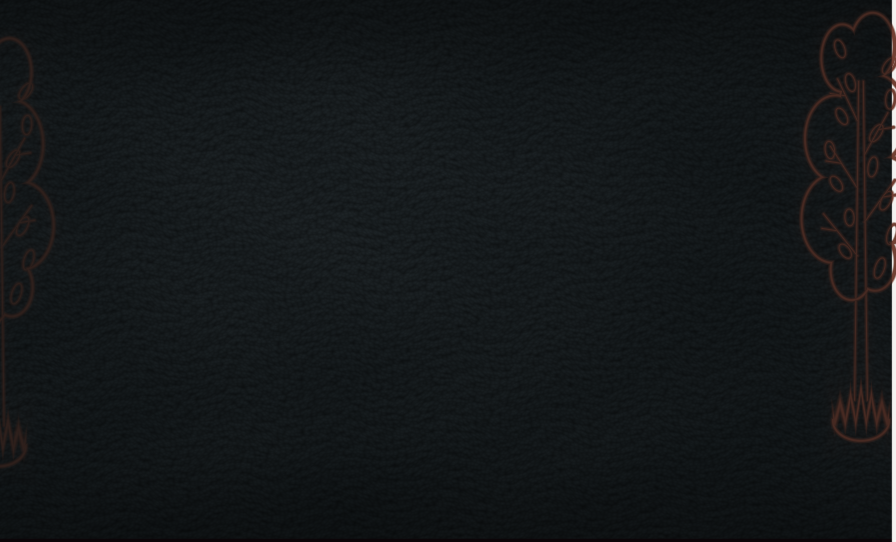
Write a Shadertoy shader that draws this background.

```glsl
vec2 hash2(vec2 p) {
    return fract(sin(vec2(dot(p, vec2(127.1, 311.7)), dot(p, vec2(269.5, 183.3)))) * 4375.85);
}

// Distance to the nearest scattered cell point
float cellular(vec2 p) {
    vec2 cell = floor(p), f = fract(p);
    float nearest = 2.0;
    for (int y = -1; y <= 1; y++)
    for (int x = -1; x <= 1; x++) {
        vec2 o = vec2(x, y);
        nearest = min(nearest, length(o + hash2(cell + o) - f));
    }
    return nearest;
}

float ellipseDist(vec2 p, vec2 r) {
    float k = length(p / r);
    return k * (k - 1.0) / max(length(p / (r * r)), 0.001);
}

float segmentDist(vec2 p, vec2 a, vec2 b) {
    vec2 d = b - a;
    return length(p - a - d * clamp(dot(p - a, d) / dot(d, d), 0.0, 1.0));
}

// Lobed outline: each entry is centre, radii
float crownDist(vec2 p) {
    vec4 lobes[9] = vec4[9](
        vec4(-16, 50, 18, 29), vec4(10, 40, 19, 29), vec4(-22, 119, 26, 37),
        vec4(-24, 188, 27, 38), vec4(-8, 232, 18, 26), vec4(13, 102, 26, 38),
        vec4(20, 172, 28, 38), vec4(12, 225, 18, 25), vec4(0, 135, 22, 90));
    float d = 1e3;
    for (int i = 0; i < 9; i++) d = min(d, ellipseDist(p - lobes[i].xy, lobes[i].zw));
    return abs(d);
}

float trunkDist(vec2 p) {
    float halfWidth = mix(2.0, 5.5, clamp((p.y - 70.0) / 275.0, 0.0, 1.0));
    float d = length(vec2(abs(abs(p.x) - halfWidth), max(abs(p.y - 207.0) - 137.0, 0.0)));
    // Forked branches on alternating sides
    for (int i = 0; i < 5; i++) {
        float side = i % 2 == 0 ? -1.0 : 1.0;
        vec2 root = vec2(side * 3.0, 220.0 - 29.0 * float(i));
        vec2 tip = root + vec2(side * (29.0 - 3.0 * float(i)), -36.0);
        vec2 fork = mix(root, tip, 0.6);
        d = min(d, segmentDist(p, root, tip));
        d = min(d, segmentDist(p, fork, fork + vec2(side * 13.0, -2.0)));
    }
    return d;
}

float leafDist(vec2 p) {
    float d = 1e3;
    for (int i = 0; i < 14; i++) {
        float n = float(i), side = i % 2 == 0 ? -1.0 : 1.0;
        vec2 q = p - vec2(side * (18.0 + 9.0 * sin(n * 2.4)), 42.0 + 14.5 * n);
        float a = side * (0.35 + 0.3 * sin(n * 1.7));
        q = mat2(cos(a), -sin(a), sin(a), cos(a)) * q;
        d = min(d, abs(ellipseDist(q, vec2(4.0, 8.0 + 2.0 * sin(n * 3.1)))));
    }
    return d;
}

// Bowl-shaped mound with a zigzag of blades
float grassDist(vec2 p) {
    float bowl = abs(ellipseDist(p - vec2(0, 362), vec2(24, 17)));
    bowl = max(bowl, 361.0 - p.y);
    float tooth = abs(fract(p.x / 9.0) * 2.0 - 1.0);
    float blade = 363.0 - tooth * (29.0 - 0.7 * abs(p.x));
    float blades = max(abs(p.y - blade) * 0.2, abs(p.x) - 23.0);
    return min(bowl, blades);
}

// x: soft halo, y: stroke, z: bright core
vec3 treeInk(vec2 p) {
    if (abs(p.x) > 65.0 || p.y < 0.0 || p.y > 395.0) return vec3(0);
    float outline = min(crownDist(p), grassDist(p));
    float inner = min(trunkDist(p), leafDist(p)) + 0.5;
    float d = min(outline, inner);
    return vec3(exp(-d * 0.25), 1.0 - smoothstep(1.0, 3.0, d), 1.0 - smoothstep(0.2, 1.5, d));
}

void mainImage(out vec4 fragColor, in vec2 fragCoord) {
    vec2 uv = fragCoord / iResolution.xy;
    // Layout grid with y running down
    vec2 p = vec2(uv.x, 1.0 - uv.y) * vec2(768, 466);

    // Slate: broad haze and darker borders
    float haze = exp(-dot((p - vec2(310, 175)) / vec2(270, 160), (p - vec2(310, 175)) / vec2(270, 160)));
    float cloud = sin(p.x * 0.021 + 2.0 * sin(p.y * 0.017)) * sin(p.y * 0.027 + sin(p.x * 0.013));
    vec3 color = vec3(0.063, 0.080, 0.087) + vec3(0.026, 0.028, 0.030) * haze + 0.004 * cloud;
    color *= 1.0 - 0.2 * smoothstep(0.3, 0.5, abs(uv.y - 0.5));

    // Rough stone relief
    vec2 warped = p + 3.0 * sin(p.yx * vec2(0.11, 0.07));
    float relief = cellular(warped / vec2(13, 6)) - cellular((warped + vec2(1, 2)) / vec2(13, 6));
    float grain = 0.45 - cellular(warped / vec2(3.6, 2.8));
    color *= 1.0 + 0.35 * relief + 0.38 * grain;

    // Trees at both borders, the left one fainter
    vec3 leftInk = treeInk(p - vec2(-2, 22));
    vec3 rightInk = treeInk(p - vec2(738, 0));
    color += vec3(0.030, 0.010, 0.005) * (0.6 * leftInk.x + rightInk.x);
    color = mix(color, vec3(0.17, 0.115, 0.10), 0.65 * leftInk.y);
    color = mix(color, vec3(0.23, 0.145, 0.12), 0.45 * leftInk.z);
    color = mix(color, vec3(0.21, 0.13, 0.11), 0.75 * rightInk.y);
    color = mix(color, vec3(0.34, 0.19, 0.15), 0.6 * rightInk.z);

    // Dark lower rim and pale right rim
    color = mix(color, vec3(0.045, 0.02, 0.03), smoothstep(462.5, 464.0, p.y));
    vec3 rim = mix(vec3(0.96, 0.95, 0.94), vec3(0.45, 0.25, 0.20), rightInk.y);
    color = mix(color, rim, smoothstep(763.8, 765.2, p.x));

    fragColor = vec4(color, 1.0);
}
```
